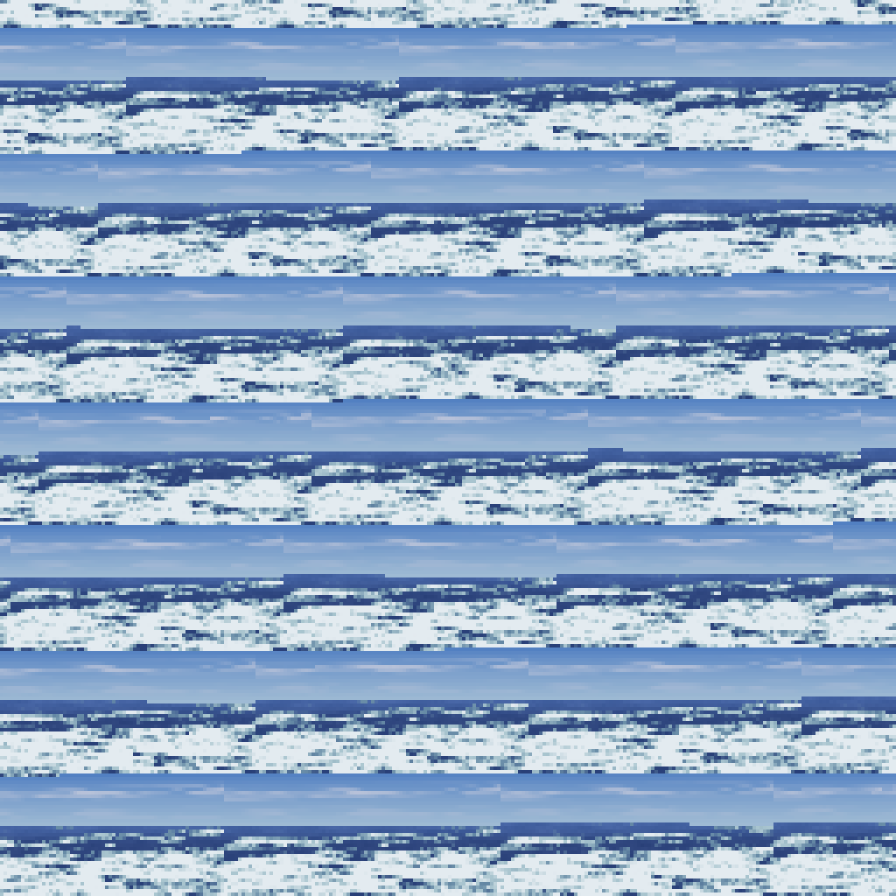
A WebGL 2 fragment shader for this pattern:

```glsl
#version 300 es
precision highp float;
// Tiled seascape: rows of blue sky, wispy cloud, navy sea and torn white foam.

uniform vec2 u_resolution;
out vec4 fragColor;

// Layout, in fractions of the canvas measured from the top left
const vec2 TILE = vec2(0.306, 0.1389);
const vec2 TILE_ORIGIN = vec2(0.479, -0.1068);
const float ROW_SHIFT = 0.0326;    // each row starts further left
const float ROW_RISE = 0.004;      // rows climb slightly to the right
const float GRAIN = 256.0;         // coarse cells across the canvas

// Proportions inside one tile, 0 at its top and 1 at its bottom
const float HORIZON = 0.41;
const float HORIZON_TILT = 0.02;
const float SWELL_TILT = 0.09;
const float BREAKER = 0.515;       // first line of white streaks
const float FOAM_START = 0.60;
const float FOAM_FULL = 0.67;
const float FOAM_TONE = 0.72;
const float FOAM_CONTRAST = 2.1;

const vec3 SKY_HIGH = vec3(0.32, 0.50, 0.76);
const vec3 SKY_LOW = vec3(0.62, 0.73, 0.83);
const vec3 CLOUD = vec3(0.72, 0.76, 0.85);
const vec3 SEA_FAR = vec3(0.27, 0.39, 0.64);
const vec3 SEA_DEEP = vec3(0.19, 0.28, 0.50);
const vec3 FOAM_TEAL = vec3(0.40, 0.54, 0.65);
const vec3 FOAM_PALE = vec3(0.66, 0.77, 0.81);
const vec3 FOAM_WHITE = vec3(0.89, 0.92, 0.94);

float hash(vec2 p) {
    vec3 q = fract(p.xyx * 0.1031);
    q += dot(q, q.yzx + 33.33);
    return fract((q.x + q.y) * q.z);
}

// Noise smooth along x and stepped in y, wrapping across one tile
float streaks(vec2 p, vec2 count, float seed) {
    vec2 q = p * count;
    float row = floor(q.y) + seed;
    float x = q.x + hash(vec2(row, seed + 7.0)) * count.x;
    float a = hash(vec2(mod(floor(x), count.x), row));
    float b = hash(vec2(mod(floor(x) + 1.0, count.x), row));
    return mix(a, b, smoothstep(0.0, 1.0, fract(x)));
}

float bump(float x, float width) {
    return exp(-x * x / (width * width));
}

vec3 skyColor(vec2 p) {
    vec3 color = mix(SKY_HIGH, SKY_LOW, pow(clamp(p.y / HORIZON, 0.0, 1.0), 0.8));
    float wisp = 0.65 * streaks(p, vec2(5.0, 22.0), 11.0)
               + 0.35 * streaks(p, vec2(17.0, 36.0), 23.0);
    float upper = bump(p.y - 0.17 + 0.05 * p.x, 0.04);
    float lower = 0.4 * bump(p.y - 0.31, 0.04);
    return mix(color, CLOUD, smoothstep(0.38, 0.75, wisp) * (upper + lower));
}

vec3 seaColor(vec2 p) {
    // Breakers climb towards the right of each tile
    float depth = p.y + SWELL_TILT * (p.x - 0.5);
    float texture1 = 0.40 * streaks(p, vec2(8.0, 26.0), 41.0)
                   + 0.35 * streaks(p, vec2(22.0, 36.0), 59.0)
                   + 0.25 * streaks(p, vec2(70.0, 36.0), 83.0);

    float tone = mix(-0.5, -0.05, smoothstep(0.44, 0.49, depth));
    tone += 0.55 * bump(depth - BREAKER, 0.028);
    tone = mix(tone, FOAM_TONE, smoothstep(FOAM_START, FOAM_FULL, depth));
    tone += (texture1 - 0.5) * FOAM_CONTRAST;

    vec3 water = mix(SEA_FAR, SEA_DEEP, smoothstep(HORIZON, 0.58, p.y));
    water += 0.08 * (texture1 - 0.5);
    vec3 color = mix(water, FOAM_TEAL, smoothstep(0.08, 0.30, tone));
    color = mix(color, FOAM_PALE, smoothstep(0.28, 0.52, tone));
    return mix(color, FOAM_WHITE, smoothstep(0.52, 0.80, tone));
}

vec3 seascape(vec2 uv) {
    // Snap to the grain, then find the place within the tile
    vec2 cell = (floor(uv * GRAIN) + 0.5) / GRAIN;
    vec2 pos = vec2(cell.x, 1.0 - cell.y);
    float y = (pos.y - TILE_ORIGIN.y + ROW_RISE * pos.x) / TILE.y;
    float x = (pos.x - TILE_ORIGIN.x + ROW_SHIFT * floor(y)) / TILE.x;
    vec2 p = fract(vec2(x, y));

    float horizon = HORIZON + HORIZON_TILT * (p.x - 0.5);
    return p.y < horizon ? skyColor(p) : seaColor(p);
}

void main() {
    // Average four samples to smooth the edges
    vec3 color = vec3(0.0);
    for (int i = 0; i < 4; i++) {
        vec2 offset = vec2(i & 1, i >> 1) * 0.5 - 0.25;
        color += seascape((gl_FragCoord.xy + offset) / u_resolution);
    }
    fragColor = vec4(color * 0.25, 1.0);
}
```
